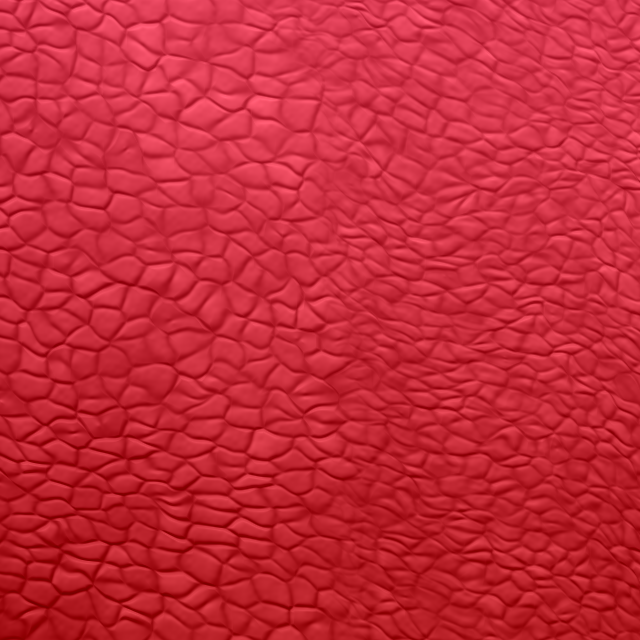
A WebGL 2 fragment shader for this texture:

```glsl
#version 300 es
precision highp float;
// Red pebbled leather: large grains at left, finer wrinkled grain at right.

uniform vec2 u_resolution;
out vec4 fragColor;

float hash(vec2 p) {
  return fract(sin(dot(p, vec2(127.1, 311.7))) * 43758.5453);
}

vec2 hash2(vec2 p) {
  return vec2(hash(p), hash(p + 57.3));
}

float noise(vec2 p) {
  vec2 cell = floor(p);
  vec2 f = fract(p);
  f = f * f * (3.0 - 2.0 * f);
  float low = mix(hash(cell), hash(cell + vec2(1, 0)), f.x);
  float high = mix(hash(cell + vec2(0, 1)), hash(cell + vec2(1, 1)), f.x);
  return mix(low, high, f.y);
}

vec2 warp(vec2 p, float frequency, float amount) {
  vec2 q = p * frequency;
  return p + amount * (vec2(noise(q), noise(q + 31.7)) - 0.5);
}

// Turns the grid so that its rows descend to the right.
vec2 tilt(vec2 p, float angle) {
  float c = cos(angle), s = sin(angle);
  return vec2(c * p.x - s * p.y, s * p.x + c * p.y);
}

// Domed cells: 0 in the creases, near 1 on top of each grain.
float pebbles(vec2 p, float creaseWidth) {
  vec2 cell = floor(p);
  float nearest = 9.0, second = 9.0, lift = 0.0;
  for (int y = -1; y <= 1; y++) {
    for (int x = -1; x <= 1; x++) {
      vec2 id = cell + vec2(x, y);
      float d = length(id + 0.05 + 0.9 * hash2(id) - p);
      if (d < nearest) {
        second = nearest;
        nearest = d;
        lift = hash(id + 11.9);
      } else {
        second = min(second, d);
      }
    }
  }
  float gap = second - nearest;
  float edge = 1.0 - exp(-gap * gap / (creaseWidth * creaseWidth + 0.3 * creaseWidth * gap));
  return edge * (0.7 + 0.4 * lift) - 0.65 * nearest * nearest;
}

// Share of fine grain, with a ragged border near the middle.
float fineShare(vec2 p) {
  float border = 0.54 + 0.16 * (noise(p * 5.0) - 0.5) - 0.1 * (p.y - 0.5);
  return smoothstep(-0.07, 0.09, p.x - border);
}

float leatherHeight(vec2 p) {
  float fine = fineShare(p);
  vec2 bent = warp(warp(p, 3.5, 0.08), 30.0, 0.017);

  float coarseGrain = pebbles(tilt(bent, 0.22) * vec2(19.0, 30.0), 0.2);
  float fineGrain = pebbles(tilt(bent, 0.5) * vec2(26.0, 45.0), 0.27);
  float depth = 0.55 + 0.8 * noise(p * 22.0 + 4.0);
  float grain = mix(coarseGrain, 0.75 * fineGrain, fine) * depth;

  // Slanted wrinkles over the fine grain, soft bumps everywhere.
  float wrinkles = noise(tilt(bent, 0.55) * vec2(42.0, 115.0));
  float bumps = noise(p * 60.0) + 0.6 * noise(p * 125.0);
  return grain + 0.65 * fine * (wrinkles - 0.5) + 0.26 * (bumps - 0.8);
}

// Brightness falls from the top down and towards the left edge.
float ambient(vec2 p) {
  float fall = mix(0.27, 0.77, smoothstep(-0.15, 1.12, p.y));
  float leftShade = 0.13 * (1.0 - smoothstep(0.0, 0.35, p.x));
  return fall - leftShade + 0.1 * (noise(p * 5.0 + 9.0) - 0.5);
}

vec3 leatherColor(float tone, float y) {
  vec3 shadow = vec3(0.59, 0.01, 0.06);
  vec3 light = vec3(0.96, 0.32, 0.39);
  vec3 color = mix(shadow, light, clamp(tone, -0.35, 1.25));
  return color + vec3(0.0, -0.005, 0.025) * (2.0 * y - 1.0);
}

void main() {
  vec2 p = gl_FragCoord.xy / u_resolution.y;

  // Light from above, read from the slope across a short step.
  vec2 lightStep = vec2(-0.0012, 0.0038);
  float below = leatherHeight(p - 0.5 * lightStep);
  float above = leatherHeight(p + 0.5 * lightStep);
  float slope = clamp(below - above, -0.75, 0.6);
  float height = 0.5 * (below + above);

  float tone = ambient(p) + 0.62 * slope + 0.24 * (height - 0.36);
  fragColor = vec4(leatherColor(tone, p.y), 1.0);
}
```
